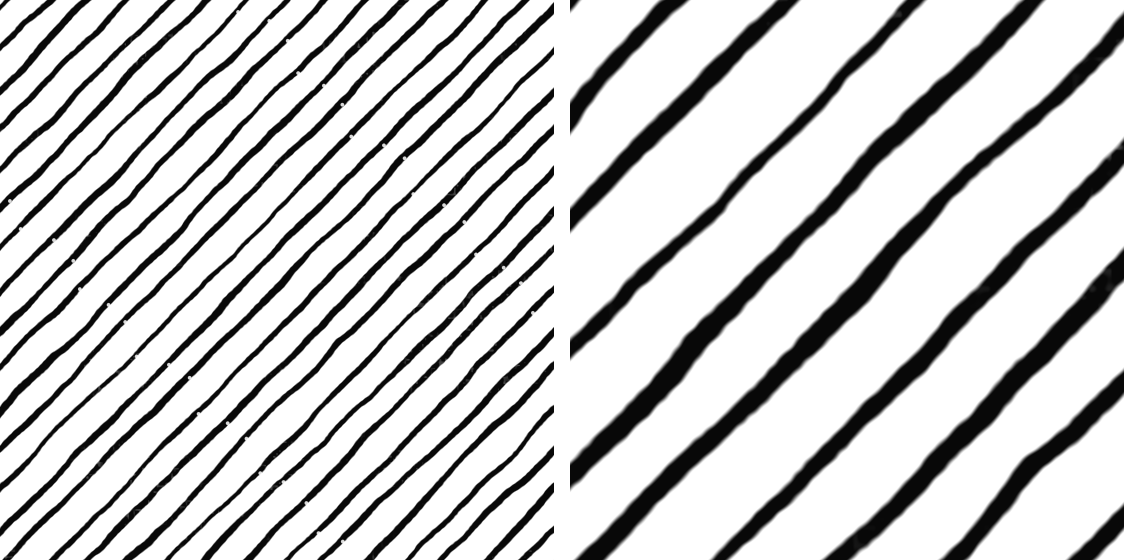
Left: the whole. Right: its middle third, enlarged.
This pattern is drawn by a Shadertoy shader. Its source:

```glsl
const float TAU = 6.2831853;

float hash(vec2 p) {
    vec3 q = fract(p.xyx * vec3(0.1031, 0.1030, 0.0973));
    q += dot(q, q.yzx + 33.33);
    return fract((q.x + q.y) * q.z);
}

float noise(vec2 p) {
    vec2 cell = floor(p), f = fract(p);
    f = f * f * (3.0 - 2.0 * f);
    return mix(mix(hash(cell), hash(cell + vec2(1, 0)), f.x),
               mix(hash(cell + vec2(0, 1)), hash(cell + vec2(1, 1)), f.x), f.y);
}

// Noise in -1..1 running along one stroke
float strokeNoise(float along, float stroke, float seed) {
    return noise(vec2(along, stroke * 7.0 + seed)) * 2.0 - 1.0;
}

// Drift of a stroke from even spacing, in a cycle of three
float spacingDrift(float stroke, vec2 uv) {
    float shift = smoothstep(0.0, 0.35, uv.x) + smoothstep(0.3, 0.0, uv.y);
    return -0.07 * cos(TAU / 3.0 * (stroke + shift));
}

// Pale chip on the lower edge of a stroke, at two places along it
float chip(float across, float along, float stroke) {
    float jitter = 0.04 * step(mod(stroke, 3.0), 0.5) + 0.02 * hash(vec2(stroke, 5.0));
    float offset = mod(along - 0.67 + jitter + 0.39, 0.78) - 0.39;
    vec2 d = vec2((across - 0.07) / 14.0, offset);
    return smoothstep(0.0065, 0.003, length(d));
}

void mainImage(out vec4 fragColor, in vec2 fragCoord) {
    vec2 uv = fragCoord / iResolution.xy;
    float along = uv.x + uv.y;

    // Fourteen diagonal strokes across and fourteen down
    float lane = 14.0 * (uv.x + 1.0 - uv.y) - 0.24;
    float stroke = floor(lane + 0.5);
    float across = lane - stroke - spacingDrift(stroke, uv);

    // Hand-drawn wander
    across -= 0.075 * strokeNoise(along * 9.0, stroke, 1.0);
    across -= 0.025 * strokeNoise(along * 24.0, stroke, 3.0);

    // Pen pressure and rough edges
    float halfWidth = 0.106 - 0.012 * cos(TAU / 3.0 * stroke);
    halfWidth += 0.025 * strokeNoise(along * 7.0, stroke, 5.0);
    float grain = noise(uv * 150.0);
    halfWidth += 0.025 * (grain - 0.5);

    float soft = max(0.033, 10.0 / iResolution.y);
    float ink = smoothstep(halfWidth + soft, halfWidth - soft, abs(across));

    // Dry patches and chips in the ink
    float dry = smoothstep(0.6, 0.9, noise(uv * 12.0 + 40.0));
    float mottle = smoothstep(0.65, 1.0, noise(uv * 190.0 + 9.0));
    ink *= 1.0 - 0.25 * dry * mottle;
    ink *= 1.0 - 0.85 * chip(across, along, stroke);

    fragColor = vec4(mix(vec3(1.0), vec3(0.03), ink), 1.0);
}
```
